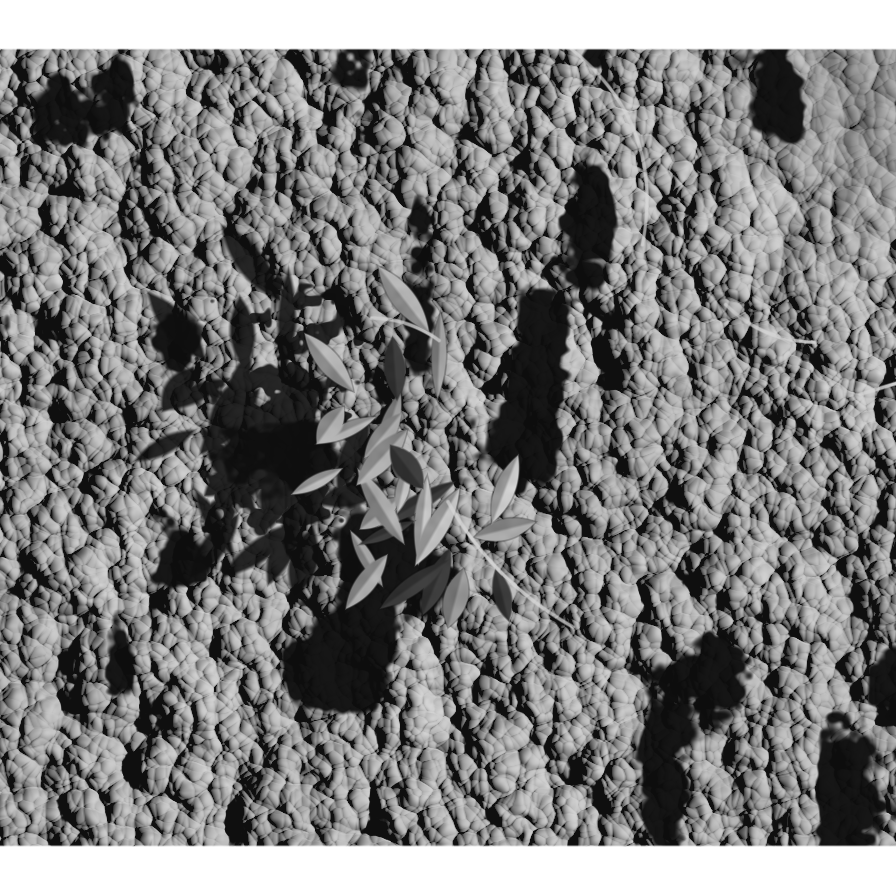
A WebGL 1 fragment shader for this texture:

```glsl
precision highp float;
// Low-lit clumpy soil with a small leafy plant, its shadow and pale strands, between white bands.
uniform vec2 u_resolution;

float hash(vec2 p) {
  return fract(sin(dot(p, vec2(127.1, 311.7))) * 43758.5453);
}

float noise(vec2 p) {
  vec2 i = floor(p), f = fract(p);
  f = f * f * (3.0 - 2.0 * f);
  return mix(mix(hash(i), hash(i + vec2(1.0, 0.0)), f.x),
             mix(hash(i + vec2(0.0, 1.0)), hash(i + 1.0), f.x), f.y);
}

// Highest of the scattered domes near p, one per grid cell
float domes(vec2 p) {
  vec2 cell = floor(p);
  float top = -1.0;
  for (int y = -1; y <= 1; y++) {
    for (int x = -1; x <= 1; x++) {
      vec2 c = cell + vec2(float(x), float(y));
      vec2 d = p - c - vec2(hash(c), hash(c + 37.0));
      top = max(top, 0.4 + 0.6 * hash(c + 71.0) - dot(d, d));
    }
  }
  return top;
}

// Soil relief in canvas units: stones, clods and crumbs
float relief(vec2 p) {
  p += 0.007 * (vec2(noise(p * 60.0), noise(p * 60.0 + 19.0)) - 0.5);
  float h = 0.4 * domes(p * 15.0) / 15.0
          + 0.6 * domes(p * 42.0 + 5.0) / 42.0
          + 0.4 * domes(p * 92.0 + 11.0) / 92.0;
  return h * (1.0 - 0.6 * (1.0 - smoothstep(0.05, 0.3, distance(p, vec2(1.0, 0.87)))));
}

// Raking light from the right, with cast shadows
float soilShade(vec2 p) {
  vec2 light = normalize(vec2(1.0, 0.25));
  float rise = 0.6, e = 0.0025, h = relief(p);
  vec2 slope = vec2(relief(p + vec2(e, 0.0)) - h, relief(p + vec2(0.0, e)) - h) / e;
  float lambert = (rise - dot(slope, light)) / sqrt((1.0 + dot(slope, slope)) * (1.0 + rise * rise));
  float blocked = 0.0, t = 0.0025;
  for (int i = 0; i < 7; i++) {
    blocked = max(blocked, relief(p + light * t) - h - t * rise);
    t *= 1.5;
  }
  float lit = sqrt(clamp(lambert, 0.0, 1.0)) * (1.0 - smoothstep(0.0, 0.0035, blocked));
  float albedo = 0.66 + 0.07 * noise(p * 9.0) + 0.06 * noise(p * 170.0);
  return 0.06 + albedo * lit;
}

// Pointed oval; q is in leaf space, size holds half length and half width
float leaf(vec2 q, vec2 size, float soft) {
  float u = q.x / size.x;
  float d = abs(q.y) - size.y * (1.0 - u * u);
  return 1.0 - smoothstep(-soft, soft, d);
}

// Thin bowed line from a to b
float strand(vec2 p, vec2 a, vec2 b, float bow) {
  vec2 d = b - a;
  float t = clamp(dot(p - a, d) / dot(d, d), 0.0, 1.0);
  vec2 c = a + d * t + vec2(-d.y, d.x) * bow * 4.0 * t * (1.0 - t);
  return 1.0 - smoothstep(0.0008, 0.0032, distance(p, c));
}

void main() {
  vec2 p = gl_FragCoord.xy / u_resolution;
  float grey = soilShade(p);
  float ragged = noise(p * 45.0) - 0.5 + 0.6 * (noise(p * 110.0) - 0.5);

  // Deep hollows, taller than wide
  float hollow = noise(p * vec2(15.0, 8.0) + 3.0) + 0.13 * ragged;
  grey = mix(grey, 0.05, 0.95 * smoothstep(0.79, 0.85, hollow));

  // Leaves and the shadows they throw to the left
  float plant = 0.0, plantGrey = 0.0;
  float blot = length((p - vec2(0.32, 0.53)) / vec2(0.09, 0.15)) + 1.1 * ragged;
  float shadow = 1.0 - smoothstep(0.6, 0.78, blot);
  for (int i = 0; i < 26; i++) {
    vec2 id = vec2(float(i), 4.0);
    vec2 spread = vec2(hash(id) + hash(id + 1.3), hash(id + 2.7) + hash(id + 5.1)) - 1.0;
    vec2 d = p - vec2(0.48, 0.48) - spread * vec2(0.15, 0.2);
    float angle = 1.3 + 2.2 * (hash(id + 8.2) - 0.5);
    vec2 axis = vec2(cos(angle), sin(angle));
    vec2 side = vec2(-axis.y, axis.x);
    vec2 size = vec2(0.026 + 0.026 * hash(id + 9.4), 0.007 + 0.007 * hash(id + 6.6));
    vec2 q = vec2(dot(d, axis), dot(d, side));
    vec2 s = d + vec2(0.17, -0.04);
    shadow = max(shadow, leaf(vec2(dot(s, axis), dot(s, side)), size * 1.15, 0.003));
    float cover = leaf(q, size, 0.0018);
    float tone = hash(id + 12.5) < 0.2 ? 0.22 : 0.54 + 0.2 * hash(id + 14.1);
    tone *= mix(1.08, 0.8, smoothstep(-0.002, 0.002, q.y)) + 0.12 * ragged;
    plantGrey = mix(plantGrey, tone, cover);
    plant = max(plant, cover);
  }
  grey = mix(grey, 0.05 + 0.08 * grey, 0.95 * shadow);
  grey = mix(grey, plantGrey, plant);

  // Pale dry strands
  float pale = strand(p, vec2(0.638, 0.945), vec2(0.717, 0.727), 0.15);
  pale = max(pale, strand(p, vec2(0.81, 0.66), vec2(0.91, 0.618), -0.1));
  pale = max(pale, strand(p, vec2(0.5, 0.44), vec2(0.64, 0.3), -0.07));
  pale = max(pale, strand(p, vec2(0.96, 0.56), vec2(1.0, 0.572), 0.0));
  pale = max(pale, strand(p, vec2(0.415, 0.645), vec2(0.49, 0.62), 0.08));
  grey = mix(grey, 0.84, pale * (0.5 + 0.5 * noise(p * 40.0)));

  // White bands above and below
  float field = smoothstep(0.0545, 0.0575, p.y) * (1.0 - smoothstep(0.9435, 0.9465, p.y));
  gl_FragColor = vec4(vec3(mix(1.0, grey, field)), 1.0);
}
```
